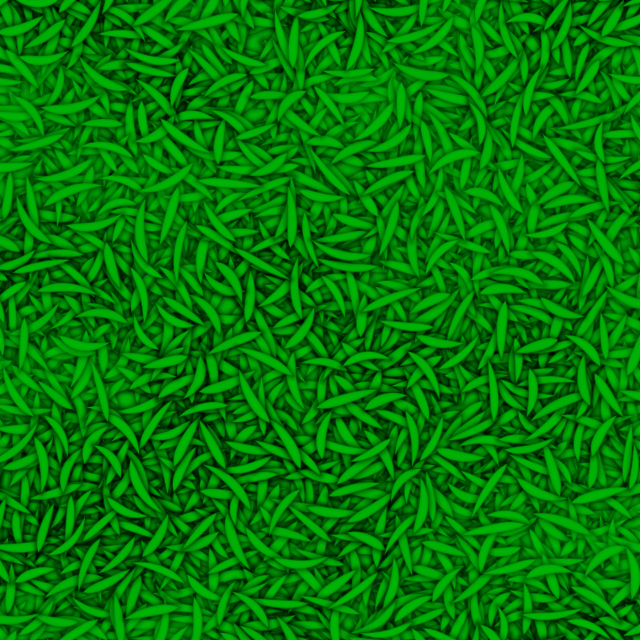
Write a WebGL 1 fragment shader that draws this texture.

```glsl
precision highp float;

// A dense tangle of short, slender, curved green blades lying in all directions.
// Layers of jittered grid cells are painted from bottom to top; every blade
// first casts a soft shadow on what lies below, then covers it.

uniform vec2 u_resolution;

const int LAYERS = 11;
const float CELLS = 15.0;          // grid cells across the canvas
const float CLUMPS = 7.0;          // noise cells of the uneven shading
const float SHADOW_REACH = 0.0125;
const float RIM_DARKENING = 0.22;
const vec3 BLADE_GREEN = vec3(0.0, 0.715, 0.02);

// Four random values in 0..1 from a cell and a seed
vec4 hash4(vec3 key) {
  vec4 q = fract(key.xyzx * vec4(0.1031, 0.1030, 0.0973, 0.1099));
  q += dot(q, q.wzxy + 33.33);
  return fract((q.xxyz + q.yzzw) * q.zywx);
}

float valueNoise(vec2 p) {
  vec2 cell = floor(p);
  vec2 f = smoothstep(0.0, 1.0, p - cell);
  float a = hash4(vec3(cell, 9.0)).x;
  float b = hash4(vec3(cell + vec2(1.0, 0.0), 9.0)).x;
  float c = hash4(vec3(cell + vec2(0.0, 1.0), 9.0)).x;
  float d = hash4(vec3(cell + 1.0, 9.0)).x;
  return mix(mix(a, b, f.x), mix(c, d, f.x), f.y);
}

vec2 rotate(vec2 p, float angle) {
  float c = cos(angle);
  float s = sin(angle);
  return vec2(c * p.x + s * p.y, c * p.y - s * p.x);
}

// Approximate signed distance to a bent blade, blunt at one tip, finer at the other
float bladeDistance(vec2 p, float halfLength, float halfWidth, float bend) {
  float t = clamp(p.x / halfLength, -1.0, 1.0);
  float t2 = t * t;
  float spine = bend * (t2 - 0.4);
  float taper = (1.0 - t2) * (1.0 + 0.6 * t2) * (1.0 - 0.25 * t);
  return length(p - vec2(t * halfLength, spine)) - halfWidth * taper;
}

// Shadow the light below a blade, then lay the rounded blade over it
float paintBlade(float below, float d, float halfWidth, float tone,
                 float shadowDepth, float blur) {
  float nearness = 1.0 - clamp(d / SHADOW_REACH, 0.0, 1.0);
  float shaded = below * (1.0 - shadowDepth * nearness * nearness);
  float rim = clamp(1.0 + d / halfWidth, 0.0, 1.0);
  float surface = tone * (1.0 - RIM_DARKENING * rim * rim * rim);
  return mix(shaded, surface, 1.0 - smoothstep(-blur, blur, d));
}

// Paint the blade that belongs to one grid cell
float paintCell(float below, vec2 gridPos, vec2 cell, float layer,
                float shadowDepth, float blur) {
  vec4 place = hash4(vec3(cell, layer + 3.0));
  vec4 form = hash4(vec3(cell + 57.0, layer + 41.0));
  vec2 p = rotate((gridPos - cell - place.xy) / CELLS, 6.2832 * place.z);
  float halfLength = mix(0.033, 0.051, form.x);
  float halfWidth = mix(0.0058, 0.0080, form.y);
  float bend = mix(-0.012, 0.012, form.z);
  float tone = mix(0.96, 1.0, form.w);
  float d = bladeDistance(p, halfLength, halfWidth, bend);
  return paintBlade(below, d, halfWidth, tone, shadowDepth, blur);
}

void main() {
  vec2 uv = gl_FragCoord.xy / u_resolution.y;
  float blur = max(0.7 / u_resolution.y, 0.0018);
  float shadowDepth = mix(0.25, 0.60, valueNoise(uv * CLUMPS + 5.0));
  float light = 0.95;

  for (int k = 0; k < LAYERS; k++) {
    float layer = float(k);
    // Shift each layer so that the grids never line up
    vec2 gridPos = uv * CELLS + 20.0 + fract(layer * vec2(0.618, 0.649));
    vec2 home = floor(gridPos);
    for (int j = -1; j <= 1; j++) {
      for (int i = -1; i <= 1; i++) {
        vec2 cell = home + vec2(float(i), float(j));
        light = paintCell(light, gridPos, cell, layer, shadowDepth, blur);
      }
    }
  }

  gl_FragColor = vec4(BLADE_GREEN * light, 1.0);
}
```
